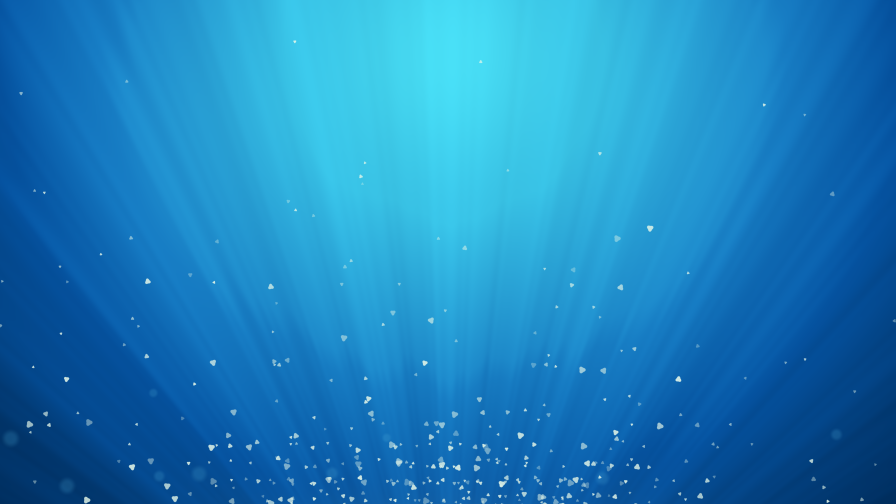
Write a WebGL 1 fragment shader that draws this background.

```glsl
precision highp float;
// Sunlit deep water: a cyan glow, fanned light shafts and pale drifting specks.

uniform vec2 u_resolution;

const vec2 GLOW_CENTER = vec2(0.0, 0.89);
const vec2 FAN_ORIGIN = vec2(0.0, -0.48);
const vec3 GLOW_CYAN = vec3(0.28, 0.86, 0.95);
const vec3 BRIGHT_WATER = vec3(0.22, 0.76, 0.90);
const vec3 MID_WATER = vec3(0.10, 0.51, 0.78);
const vec3 DEEP_BLUE = vec3(0.02, 0.33, 0.64);
const vec3 ABYSS = vec3(0.0, 0.18, 0.37);
const vec3 SPECK_CREAM = vec3(0.90, 0.97, 0.91);
const vec3 HAZE_BLUE = vec3(0.30, 0.68, 0.86);

float hash(vec2 p) {
  p = fract(p * vec2(0.1031, 0.1137));
  p += dot(p, p.yx + 33.33);
  return fract((p.x + p.y) * p.x * 17.31 + p.y * 91.7);
}

vec2 hash2(vec2 p) {
  return vec2(hash(p), hash(p + 57.3));
}

// Water colour by distance from the glow.
vec3 waterColor(float d) {
  vec3 c = mix(GLOW_CYAN, BRIGHT_WATER, smoothstep(0.0, 0.36, d));
  c = mix(c, MID_WATER, clamp((d - 0.32) / 0.34, 0.0, 1.0));
  c = mix(c, DEEP_BLUE, clamp((d - 0.62) / 0.28, 0.0, 1.0));
  return mix(c, ABYSS, smoothstep(0.82, 1.30, d));
}

// Layered sines over the fan angle, drifting slightly along each shaft.
float lightShafts(vec2 p) {
  vec2 q = p - FAN_ORIGIN;
  float angle = atan(q.x, q.y);
  float along = length(q);
  float sum = 0.0;
  float freq = 21.0;
  float amp = 0.5;
  for (int i = 0; i < 5; i++) {
    float k = float(i);
    float warp = 1.3 * sin(angle * freq * 0.37 + k * 2.1 + along);
    sum += amp * sin(angle * freq + warp + k * 1.7);
    freq *= 1.83;
    amp *= 0.76;
  }
  return sum;
}

// Chance that a cell holds a speck: thin above, crowded at the floor.
float speckDensity(vec2 p) {
  float y = max(p.y, 0.0);
  float x2 = p.x * p.x;
  float sparse = 0.038 * (1.0 - smoothstep(0.25, 0.88, y)) * exp(-x2 * x2 * 1.5);
  float crowd = 0.78 * exp(-pow(y / 0.125, 1.5)) * exp(-x2 * x2 * 22.0);
  return sparse + crowd;
}

// One jittered, slightly angular flake per occupied cell.
float speckLayer(vec2 p, float cell, float radius, float seed, float pixel) {
  vec2 id = floor(p / cell);
  vec2 key = id + seed;
  float present = step(hash(key + 11.7), speckDensity((id + 0.5) * cell));
  vec2 center = (id + 0.22 + 0.56 * hash2(key + 3.1)) * cell;
  vec2 q = p - center;
  float size = hash(key + 29.4);
  float r = radius * mix(0.35, 1.0, size * size);
  float facet = 1.0 + 0.18 * sin(3.0 * atan(q.y, q.x + 0.00001) + size * 40.0);
  float disc = 1.0 - smoothstep(-pixel, pixel, length(q) - r * facet);
  return present * disc * mix(0.35, 1.0, hash(key + 71.9));
}

// Broad out-of-focus bubbles near the floor.
float softBubbles(vec2 p, float cell, float seed) {
  vec2 id = floor(p / cell);
  vec2 key = id + seed;
  vec2 center = (id + 0.3 + 0.4 * hash2(key)) * cell;
  float r = cell * mix(0.12, 0.27, hash(key + 8.2));
  float chance = 0.65 * exp(-max(center.y, 0.0) * 7.0) * exp(-center.x * center.x * 2.5);
  float present = step(hash(key + 19.6), chance);
  return present * (1.0 - smoothstep(r * 0.35, r, length(p - center)));
}

void main() {
  float pixel = 1.0 / u_resolution.y;
  vec2 p = (gl_FragCoord.xy - vec2(0.5 * u_resolution.x, 0.0)) * pixel;

  // Water and shafts, the shafts being clearer away from the glow
  float d = length(p - GLOW_CENTER);
  float shafts = lightShafts(p);
  float strength = mix(0.010, 0.030, smoothstep(0.1, 0.8, d));
  vec3 color = waterColor(max(d - shafts * strength, 0.0));
  color *= 1.0 + 0.018 * shafts;

  // Faint haze and bubbles on the floor
  float haze = exp(-max(p.y, 0.0) * 14.0) * exp(-p.x * p.x * 7.0);
  color = mix(color, HAZE_BLUE, 0.16 * haze);
  color = mix(color, HAZE_BLUE, 0.22 * softBubbles(p, 0.09, 41.0));

  // Specks in overlapping layers of different scale
  for (int i = 0; i < 5; i++) {
    float k = float(i);
    vec2 offset = vec2(0.013, 0.007) * k + 3.0;
    float speck = speckLayer(p + offset - 3.0, 0.032 + 0.003 * k, 0.0062, 101.0 + 37.0 * k, 0.75 * pixel);
    color = mix(color, SPECK_CREAM, 0.9 * speck);
  }

  gl_FragColor = vec4(color, 1.0);
}
```
